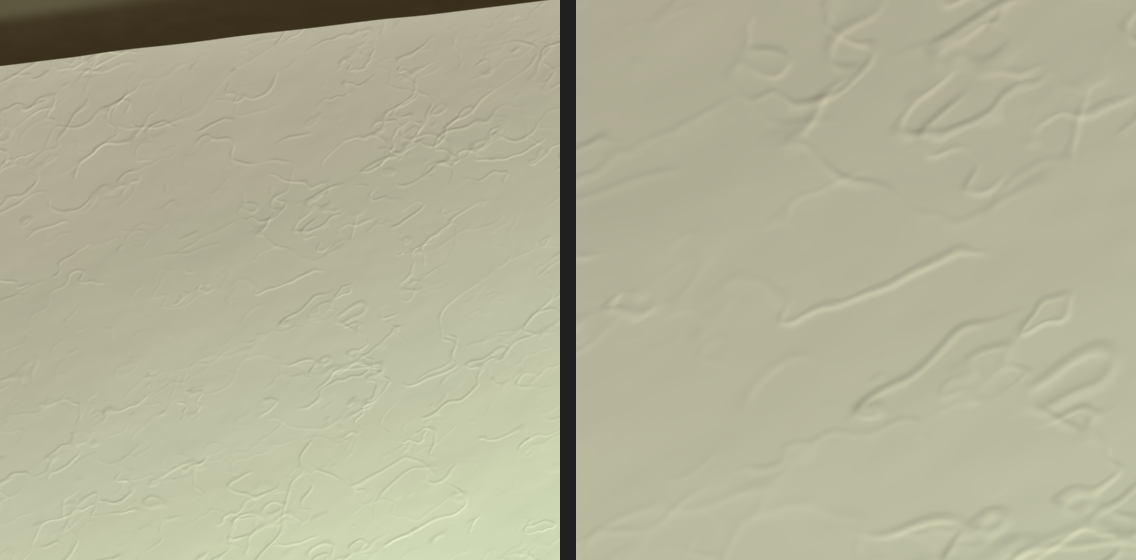
Left: the whole. Right: its middle third, enlarged.
Write a Shadertoy shader that draws this texture.

```glsl
const vec3 WALL_SHADE = vec3(0.685, 0.67, 0.58);
const vec3 WALL_GLOW = vec3(0.81, 0.845, 0.705);
const vec3 BEAM_DARK = vec3(0.225, 0.185, 0.11);
const vec3 BEAM_LIGHT = vec3(0.34, 0.315, 0.225);
const float BEAM_HEIGHT = 0.883;    // lower beam edge at the left side
const float BEAM_SLOPE = 0.12;
const float GRAIN_ANGLE = 0.5;      // direction of the trowel strokes
const vec2 GRAIN_STRETCH = vec2(0.62, 1.15);
const vec2 LIGHT_DIR = vec2(0.45, -0.89);
const int LAYERS = 5;
const float FIRST_SCALE = 7.0;
const float SCALE_STEP = 1.33;
const float RIDGE_WIDTH = 0.0021;
const float RIDGE_CONTRAST = 0.13;
const float SWELL_CONTRAST = 0.035;

float hash(vec2 p) {
    return fract(sin(dot(p, vec2(127.1, 311.7))) * 43758.5453);
}

float noise(vec2 p) {
    vec2 i = floor(p), f = fract(p);
    f = f * f * f * (f * (f * 6.0 - 15.0) + 10.0);
    return mix(mix(hash(i), hash(i + vec2(1, 0)), f.x),
               mix(hash(i + vec2(0, 1)), hash(i + vec2(1, 1)), f.x), f.y);
}

float fbm(vec2 p) {
    float sum = 0.0, amp = 0.55;
    for (int i = 0; i < 3; i++) {
        sum += amp * noise(p);
        p = mat2(0.8, 0.6, -0.6, 0.8) * p * 2.1 + 7.3;
        amp *= 0.47;
    }
    return sum;
}

// Coordinates turned and stretched along the strokes
vec2 grain(vec2 p) {
    float c = cos(GRAIN_ANGLE), s = sin(GRAIN_ANGLE);
    return mat2(c, -s, s, c) * p * GRAIN_STRETCH;
}

float plaster(vec2 p, float scale, float seed) {
    return fbm(grain(p) * scale + seed) - 0.48;
}

// Lit and shaded sides of thin plaster lips along a noise contour
float ridges(vec2 p, float scale, float seed) {
    float e = RIDGE_WIDTH;
    float h = plaster(p, scale, seed);
    vec2 slope = vec2(plaster(p + vec2(e, 0), scale, seed),
                      plaster(p + vec2(0, e), scale, seed)) - h;
    slope /= e;
    float steep = length(slope);
    float x = h / max(steep, 0.4 * scale) / RIDGE_WIDTH;
    float facing = -dot(slope, LIGHT_DIR) / (steep + 0.25 * scale);
    float profile = exp(-x * x) - 0.65 * exp(-(x - 1.9) * (x - 1.9) * 0.6);

    // Lips come in broken pieces, crowded into patches
    float patches = mix(0.3, 1.0, smoothstep(0.38, 0.66, noise(p * 5.5 + seed * 0.3)));
    float pieces = smoothstep(0.4, 0.66, noise(grain(p) * 21.0 + seed * 1.7));
    return facing * profile * patches * pieces;
}

// Soft unevenness between the lips
float swell(vec2 p) {
    vec2 stepToLight = LIGHT_DIR * 0.006;
    float a = fbm(grain(p) * 13.0 + 3.0) - fbm(grain(p + stepToLight) * 13.0 + 3.0);
    return clamp(a * 4.0, -1.0, 1.0);
}

vec3 wallColor(vec2 uv, vec2 p, float below) {
    float glow = 1.0 - uv.y + 0.35 * (uv.x - 0.5);
    glow = pow(clamp((glow - 0.28) / 0.78, 0.0, 1.0), 1.3);
    vec3 color = mix(WALL_SHADE, WALL_GLOW, glow);
    color += 0.035 * exp(-max(below, 0.0) / 0.05);
    color += 0.012 * (noise(p * 3.0 + 11.0) - 0.5);

    float relief = 0.0;
    for (int i = 0; i < LAYERS; i++) {
        float k = float(i);
        relief += ridges(p, FIRST_SCALE * pow(SCALE_STEP, k), 17.3 * k + 5.0);
    }
    relief = clamp(relief, -1.6, 1.0);
    return color * (1.0 + RIDGE_CONTRAST * relief + SWELL_CONTRAST * swell(p));
}

vec3 beamColor(vec2 uv, vec2 p) {
    // Paler upper face, fading out to the right
    float face = smoothstep(-0.012, 0.02, uv.y - 0.962 - BEAM_SLOPE * uv.x);
    face *= 1.0 - smoothstep(0.1, 0.5, uv.x);
    vec3 color = mix(BEAM_DARK, BEAM_LIGHT, face);
    color += 0.03 * (1.0 - uv.x) * smoothstep(0.0, 0.08, uv.y - BEAM_HEIGHT - BEAM_SLOPE * uv.x);
    return color + 0.02 * (fbm(p * vec2(25.0, 60.0)) - 0.5);
}

void mainImage(out vec4 fragColor, in vec2 fragCoord) {
    vec2 uv = fragCoord / iResolution.xy;
    vec2 p = fragCoord / iResolution.y;
    float edge = BEAM_HEIGHT + BEAM_SLOPE * uv.x + 0.003 * (noise(vec2(p.x * 9.0, 2.0)) - 0.5);
    float below = edge - uv.y;
    float soft = max(0.0015, 1.0 / iResolution.y);
    vec3 color = mix(beamColor(uv, p), wallColor(uv, p, below), smoothstep(-soft, soft, below));
    fragColor = vec4(clamp(color, 0.0, 1.0), 1.0);
}
```
